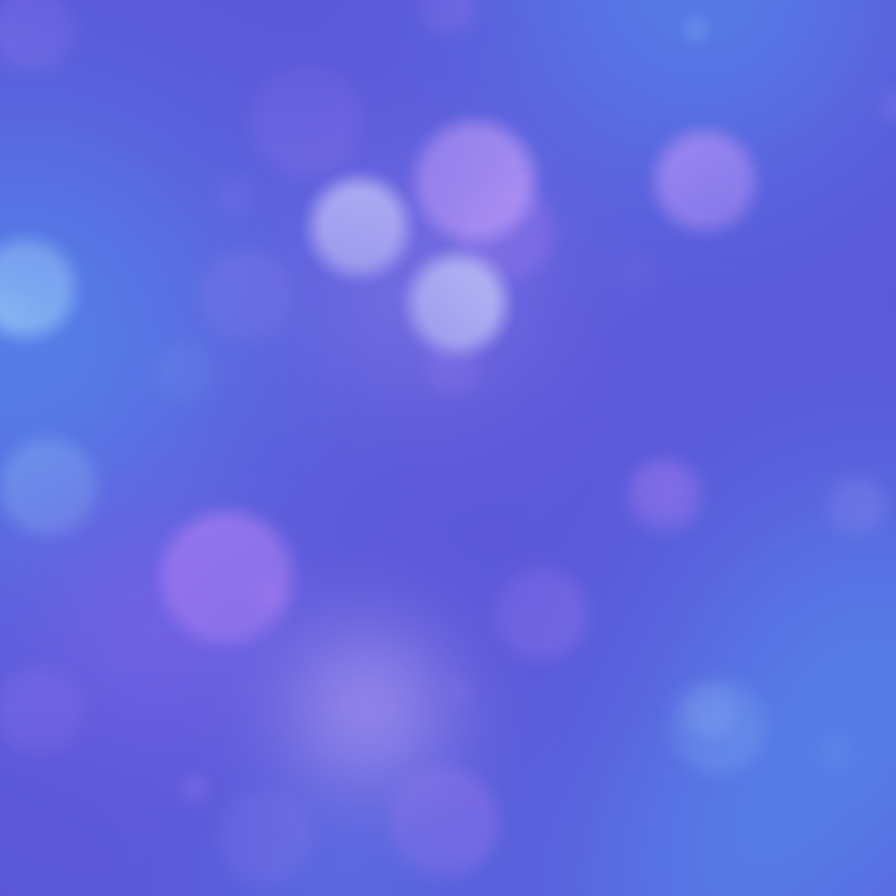
Write a Shadertoy shader that draws this background.

```glsl
const vec3 INDIGO   = vec3(0.358, 0.338, 0.850);
const vec3 BLUE     = vec3(0.335, 0.500, 0.910);
const vec3 VIOLET   = vec3(0.455, 0.385, 0.895);
const vec3 LAVENDER = vec3(0.660, 0.590, 0.940);
const vec3 PINK     = vec3(0.700, 0.510, 0.960);
const vec3 ICE      = vec3(0.640, 0.830, 0.980);
const vec3 PALE     = vec3(0.780, 0.790, 0.980);

const int   LARGE_DISCS   = 14;
const int   SMALL_DISCS   = 16;
const int   CLUSTER_DISCS = 3;
const float EDGE_BLUR     = 0.017;
const float JITTER        = 0.10;
const vec2  CLUSTER_POS   = vec2(0.48, 0.735);
const float CLUSTER_SIZE  = 0.08;
const vec2  HAZE_POS      = vec2(0.41, 0.21);
const vec2  SCATTER_STEP  = vec2(0.7549, 0.5698);

// Blue light pools: centre, radius, strength
const vec4 POOLS[5] = vec4[5](
    vec4(0.02, 0.62, 0.27, 0.95),
    vec4(0.78, 1.02, 0.24, 0.85),
    vec4(0.98, 0.24, 0.24, 0.85),
    vec4(0.80, 0.00, 0.20, 0.60),
    vec4(0.38, 0.00, 0.16, 0.40));

float hash(float n) {
    return fract(sin(n * 12.9898) * 43758.5453);
}

float glow(vec2 p, vec2 centre, float radius) {
    vec2 d = (p - centre) / radius;
    return exp(-dot(d, d));
}

float blueness(vec2 p) {
    float sum = 0.0;
    for (int i = 0; i < 5; i++) {
        sum += POOLS[i].w * glow(p, POOLS[i].xy, POOLS[i].z);
    }
    return min(sum, 1.15);
}

// Out-of-focus disc with a gentle shade from side to side
float disc(vec2 p, vec2 centre, float radius, float seed) {
    vec2 d = p - centre;
    float angle = 6.2832 * hash(seed);
    float shade = 0.9 + 0.15 * dot(d, vec2(cos(angle), sin(angle))) / radius;
    float blur = min(EDGE_BLUR, radius);
    return shade * (1.0 - smoothstep(radius - blur, radius + blur, length(d)));
}

// Evenly spread positions, loosened by a random offset
vec2 scatter(float i, float seed) {
    vec2 offset = vec2(hash(seed), hash(seed + 0.37)) - 0.5;
    return fract(0.5 + i * SCATTER_STEP) + JITTER * offset;
}

vec3 discTint(vec2 centre, float seed) {
    float cool = smoothstep(0.25, 0.6, blueness(centre) + 0.15 * (hash(seed) - 0.5));
    return mix(PINK, ICE, cool);
}

vec3 background(vec2 p) {
    vec3 colour = mix(INDIGO, BLUE, blueness(p));
    colour = mix(colour, VIOLET, 0.75 * glow(p, vec2(0.17, 0.30), 0.14));
    colour = mix(colour, LAVENDER, 0.28 * glow(p, CLUSTER_POS - vec2(0.0, 0.05), 0.15));
    return mix(colour, LAVENDER, 0.65 * glow(p, HAZE_POS, 0.10));
}

void mainImage(out vec4 fragColor, in vec2 fragCoord) {
    vec2 p = fragCoord / iResolution.y;
    vec3 colour = background(p);

    // Small faint specks
    for (int i = 0; i < SMALL_DISCS; i++) {
        float seed = float(i) + 51.3;
        vec2 centre = scatter(float(i) + 0.6, seed);
        float radius = mix(0.012, 0.034, hash(seed + 0.71));
        float opacity = mix(0.06, 0.24, hash(seed + 0.53));
        colour = mix(colour, discTint(centre, seed), opacity * disc(p, centre, radius, seed));
    }

    // Large discs, fainter towards the lower left
    for (int i = 1; i <= LARGE_DISCS; i++) {
        float seed = float(i) + 7.1;
        vec2 centre = scatter(float(i), seed);
        float radius = mix(0.038, 0.074, hash(seed + 0.71));
        float visible = smoothstep(0.0, 0.5, 0.5 * centre.x + centre.y);
        float strength = hash(seed + 0.53);
        float opacity = visible * mix(0.15, 0.72, strength * strength);
        colour = mix(colour, discTint(centre, seed), opacity * disc(p, centre, radius, seed));
    }

    // Bright overlapping group
    for (int i = 0; i < CLUSTER_DISCS; i++) {
        float k = float(i);
        float angle = 0.9 + 2.1 * k;
        vec2 centre = CLUSTER_POS + CLUSTER_SIZE * vec2(cos(angle), sin(angle));
        float radius = i == 0 ? 0.066 : 0.053;
        vec3 tint = mix(PINK, PALE, min(0.3 + 0.6 * k, 1.0));
        colour = mix(colour, tint, 0.72 * disc(p, centre, radius, k));
    }

    fragColor = vec4(colour, 1.0);
}
```
